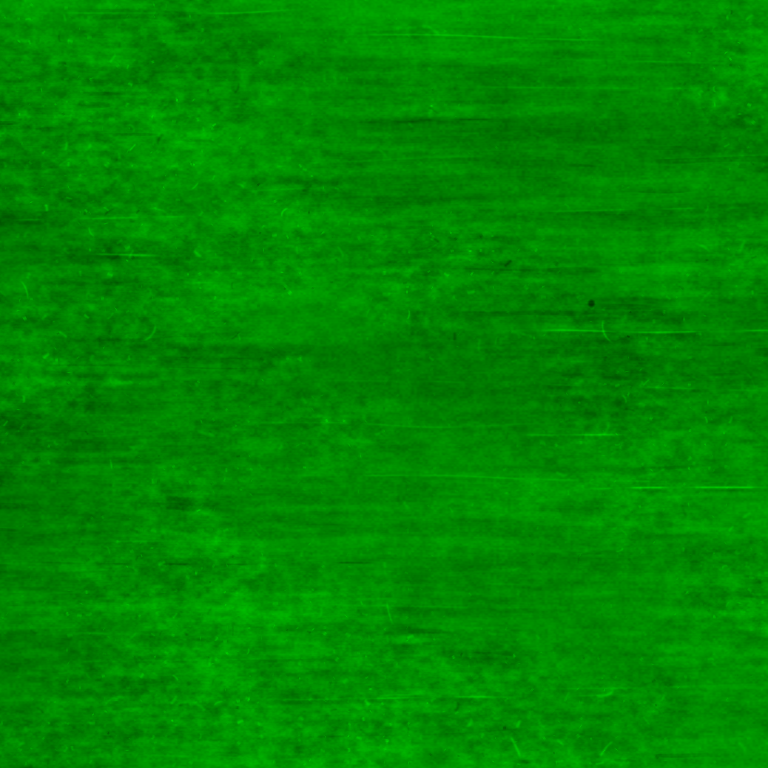
Write a Shadertoy shader that draws this texture.

```glsl
const float BASE_GREEN = 0.53;
const float CLOUD_AMOUNT = 0.09;
const float STREAK_AMOUNT = 0.07;
const float FIBRE_AMOUNT = 0.08;
const float MOTTLE_AMOUNT = 0.065;
const float SPECK_AMOUNT = 0.08;
const float GRAIN_AMOUNT = 0.027;
const float DASH_AMOUNT = 0.075;
const float FLECK_AMOUNT = 0.15;
const float SCRATCH_AMOUNT = 0.2;
const float PIT_AMOUNT = 0.25;
const vec2 PIT_CENTER = vec2(0.77, 0.605);
const float PIT_RADIUS = 0.005;
const int SCRATCH_COUNT = 32;

// Integer hash: cell and seed to four values in 0..1
vec4 hash4(vec2 cell, int seed) {
    uvec4 v = uvec4(ivec4(ivec2(cell), seed, seed * 7 + 3));
    v = v * 1664525u + 1013904223u;
    v += v.yzxy * v.wxyz;
    v ^= v >> 16u;
    v += v.yzxy * v.wxyz;
    v ^= v >> 15u;
    return vec4(v >> 8u) / 16777216.0;
}

// Value noise in -1..1
float noise(vec2 p, int seed) {
    vec2 cell = floor(p);
    vec2 f = p - cell;
    f = f * f * (3.0 - 2.0 * f);
    float low = mix(hash4(cell, seed).x, hash4(cell + vec2(1, 0), seed).x, f.x);
    float high = mix(hash4(cell + vec2(0, 1), seed).x, hash4(cell + vec2(1, 1), seed).x, f.x);
    return 2.0 * mix(low, high, f.y) - 1.0;
}

float fbm(vec2 p, int seed) {
    float sum = 0.0, weight = 0.53;
    for (int i = 0; i < 4; i++) {
        sum += weight * noise(p, seed + i);
        p = p * 2.03 + 17.3;
        weight *= 0.5;
    }
    return sum;
}

// Soft line profile, never thinner than a pixel
float line(float dist, float width) {
    float w = max(width, 0.7 / iResolution.y);
    return exp(-dist * dist / (w * w)) * width / w;
}

// Short bent marks, one at most per grid cell
float flecks(vec2 uv, float grid, float share, int seed) {
    vec2 p = uv * grid;
    vec4 place = hash4(floor(p), seed);
    vec4 shape = hash4(floor(p), seed + 1);
    p = fract(p) - mix(vec2(0.35), vec2(0.65), place.xy);
    float angle = 3.14159 * shape.x;
    vec2 along = vec2(cos(angle), sin(angle));
    vec2 q = vec2(dot(p, along), dot(p, vec2(-along.y, along.x)));
    q.y += (shape.y - 0.5) * 3.0 * q.x * q.x;
    float halfLength = mix(0.05, 0.32, shape.z * shape.z);
    float body = 1.0 - smoothstep(halfLength * 0.5, halfLength, abs(q.x));
    float strength = step(place.z, share) * mix(0.2, 1.0, place.w * place.w);
    return strength * body * line(q.y / grid, mix(0.0012, 0.0026, shape.w));
}

// Long, nearly level scratches spread over the height, uneven along their length
float scratches(vec2 uv) {
    float sum = 0.0;
    for (int i = 0; i < SCRATCH_COUNT; i++) {
        vec4 place = hash4(vec2(i, 5), 71);
        vec4 shape = hash4(vec2(i, 9), 72);
        vec2 p = uv - vec2(place.x, (float(i) + place.y) / float(SCRATCH_COUNT));
        float halfLength = mix(0.05, 0.38, place.z * place.z);
        float bend = (shape.x - 0.5) * 0.06 * p.x + 0.003 * noise(vec2(uv.x * 7.0, i), 73);
        float fade = 1.0 - smoothstep(halfLength * 0.5, halfLength, abs(p.x));
        float uneven = smoothstep(-0.8, 0.5, noise(vec2(uv.x * 26.0, i), 74));
        float bright = line(p.y - bend, 0.0014);
        float shadow = line(p.y - bend + 0.004, 0.0025);
        float tone = shape.y < 0.65 ? bright - 0.35 * shadow : -0.8 * bright;
        sum += tone * fade * uneven * mix(0.2, 1.0, shape.z * shape.z);
    }
    return sum;
}

void mainImage(out vec4 fragColor, in vec2 fragCoord) {
    vec2 uv = fragCoord / iResolution.y;
    vec2 warped = uv + vec2(0.0, 0.005) * fbm(uv * vec2(6.0, 9.0), 1);

    // Broad tone, level streaks and fibres
    float green = BASE_GREEN;
    green += CLOUD_AMOUNT * fbm(uv * vec2(3.2, 6.0), 10);
    green += STREAK_AMOUNT * fbm(warped * vec2(2.5, 28.0), 20);
    float fibreMask = 0.8 + 0.6 * noise(uv * vec2(4.0, 9.0), 29);
    green += FIBRE_AMOUNT * fibreMask * fbm(warped * vec2(8.0, 115.0), 30);

    // Worn patches, specks and grain
    float wear = smoothstep(-0.4, 0.4, fbm(uv * vec2(5.0, 9.0), 40));
    green += MOTTLE_AMOUNT * mix(0.7, 1.3, wear) * fbm(uv * vec2(26.0, 38.0), 45);
    green += SPECK_AMOUNT * mix(0.6, 1.4, wear) * fbm(uv * vec2(85.0, 120.0), 80);
    green += GRAIN_AMOUNT * noise(uv * vec2(270.0, 340.0), 50);

    // Dark dashes gathered in patches
    float dash = smoothstep(0.3, 0.7, noise(warped * vec2(16.0, 125.0), 55));
    green -= DASH_AMOUNT * dash * smoothstep(0.1, 0.8, noise(uv * vec2(5.0, 13.0), 56));

    // Surface marks
    float marks = flecks(uv, 17.0, 0.5, 60) + flecks(uv + 0.37, 36.0, 0.5, 62);
    marks += 0.8 * flecks(uv + 0.19, 63.0, 0.35, 66);
    float darkMarks = flecks(uv + 0.71, 31.0, 0.45, 64);
    green += FLECK_AMOUNT * mix(0.4, 1.2, wear) * (marks - 0.7 * darkMarks);
    green += SCRATCH_AMOUNT * scratches(uv);

    // One small dark hole
    float pitDistance = length(uv - PIT_CENTER) / PIT_RADIUS;
    green -= PIT_AMOUNT * (1.0 - smoothstep(0.4, 1.3, pitDistance));

    fragColor = vec4(0.0, clamp(green, 0.0, 1.0), 0.0, 1.0);
}
```
